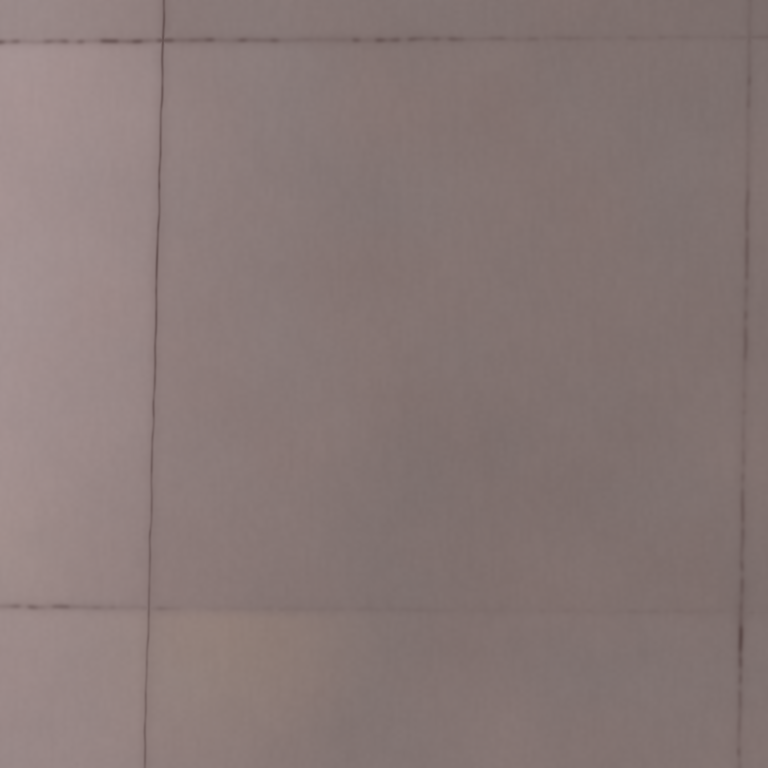
Give the GLSL for this texture, as a WebGL 1 fragment shader.

```glsl
precision highp float;
// Large worn mauve-grey floor tiles with soft, broken seams and light from the left.

uniform vec2 u_resolution;

const vec3 SHADE_COLOR = vec3(0.502, 0.444, 0.435);
const vec3 LIGHT_COLOR = vec3(0.646, 0.575, 0.574);
const vec3 WARM_TINT = vec3(0.034, 0.025, 0.006);
const vec3 SEAM_COLOR = vec3(0.300, 0.225, 0.220);

// Seam positions at both ends: (bottom, top) for columns, (left, right) for rows.
const vec2 LEFT_SEAM = vec2(0.188, 0.214);
const vec2 RIGHT_SEAM = vec2(0.962, 0.977);
const vec2 LOWER_SEAM = vec2(0.210, 0.203);
const vec2 UPPER_SEAM = vec2(0.946, 0.951);

const float LEFT_WIDTH = 0.0018;
const float RIGHT_WIDTH = 0.0034;
const float ROW_WIDTH = 0.0036;
const float HALO_WIDTH = 0.0090;
const float SEAM_WOBBLE = 0.0018;
const float TILE_VARIATION = 0.006;
const float MOTTLE_AMOUNT = 0.038;
const float GRAIN_AMOUNT = 0.017;

float hash(vec2 p) {
  return fract(sin(dot(p, vec2(127.1, 311.7))) * 43758.5453);
}

float noise(vec2 p) {
  vec2 cell = floor(p);
  vec2 f = fract(p);
  f = f * f * (3.0 - 2.0 * f);
  return mix(mix(hash(cell), hash(cell + vec2(1.0, 0.0)), f.x),
             mix(hash(cell + vec2(0.0, 1.0)), hash(cell + 1.0), f.x), f.y);
}

float fbm(vec2 p) {
  float sum = 0.0;
  float weight = 0.5;
  for (int i = 0; i < 4; i++) {
    sum += weight * noise(p);
    p = p * 2.03 + 17.3;
    weight *= 0.55;
  }
  return sum / 1.01;
}

float bell(float x, float width) {
  return exp(-x * x / (width * width));
}

// Coverage of a seam: a soft core, worn into smudges, inside a faint halo.
float seam(float dist, float along, float seed, float width, float wear) {
  float d = dist + SEAM_WOBBLE * (noise(vec2(along * 40.0, seed)) - 0.5);
  float smudges = 0.45 * noise(vec2(along * 18.0, seed + 5.0))
                + 0.55 * noise(vec2(along * 95.0, seed + 8.0));
  float worn = mix(1.0, smoothstep(0.25, 0.90, smudges), wear);
  return bell(d, width) * worn + 0.18 * bell(d, HALO_WIDTH);
}

void main() {
  float pixel = 1.0 / min(u_resolution.x, u_resolution.y);
  vec2 p = gl_FragCoord.xy / u_resolution;

  // Slightly skewed tile grid
  vec2 first = vec2(mix(LEFT_SEAM.x, LEFT_SEAM.y, p.y), mix(LOWER_SEAM.x, LOWER_SEAM.y, p.x));
  vec2 second = vec2(mix(RIGHT_SEAM.x, RIGHT_SEAM.y, p.y), mix(UPPER_SEAM.x, UPPER_SEAM.y, p.x));
  vec2 size = second - first;
  vec2 grid = (p - first) / size;
  vec2 tile = floor(grid);
  vec2 nearest = floor(grid + 0.5);
  vec2 dist = (grid - nearest) * size;

  // Broad light falling off to the right, with a small step at the left column
  float light = 0.88 * (1.0 - smoothstep(-0.15, 0.56, p.x));
  light += 0.14 * (1.0 - smoothstep(-0.006, 0.010, grid.x));
  light *= mix(0.70, 1.0, smoothstep(0.0, 0.55, p.y));
  light *= 1.0 - 0.38 * smoothstep(-0.01, 0.02, grid.y - 1.0);
  light += 0.10 * smoothstep(0.3, 0.9, p.y) * (1.0 - smoothstep(0.3, 0.8, p.x));
  light += 0.07 * (1.0 - smoothstep(-0.02, 0.01, grid.y));
  light -= 0.06 * smoothstep(0.6, 1.0, p.x);
  vec3 color = mix(SHADE_COLOR, LIGHT_COLOR, min(light, 1.0));

  // Warm patches below the lower seam and at the left edge
  vec2 patchOffset = (p - vec2(0.30, 0.16)) / vec2(0.15, 0.11);
  float warmth = exp(-dot(patchOffset, patchOffset)) * (1.0 - smoothstep(-0.025, 0.010, grid.y));
  vec2 edgeOffset = (p - vec2(0.0, 0.28)) / vec2(0.10, 0.09);
  warmth += 0.4 * exp(-dot(edgeOffset, edgeOffset));
  color += WARM_TINT * warmth;

  // Tile differences, cloudy stains and a fine woven grain
  color += TILE_VARIATION * (hash(tile + 7.0) - 0.5);
  color += MOTTLE_AMOUNT * (fbm(p * 5.0 + 3.0) - 0.5);
  color += vec3(0.020, 0.0, -0.006) * (fbm(p * 8.0 + 31.0) - 0.5);
  float grain = noise(p * vec2(190.0, 60.0)) + noise(p * vec2(150.0, 190.0) + 40.0) - 1.0;
  color += GRAIN_AMOUNT * 0.5 * grain;

  // Column seams: fine and clear on the left, a broad smudge on the right
  float isRight = step(0.5, nearest.x);
  float leftStrength = mix(0.42, 0.58, smoothstep(0.45, 0.75, p.y));
  float rightStrength = 0.30 + 0.45 * bell(p.y - 0.19, 0.045);
  float columnWidth = max(mix(LEFT_WIDTH, RIGHT_WIDTH, isRight), 0.8 * pixel);
  float columns = seam(dist.x, p.y, nearest.x + 2.0, columnWidth, mix(0.40, 0.75, isRight));
  columns *= mix(leftStrength, rightStrength, isRight);

  // Row seams: smudged, both fading toward the right
  float upperStrength = mix(0.50, 0.15, smoothstep(0.35, 0.85, p.x));
  float lowerStrength = mix(0.34, 0.07, smoothstep(0.15, 0.26, p.x));
  float rows = seam(dist.y, p.x, nearest.y + 11.0, max(ROW_WIDTH, 0.8 * pixel), 0.80);
  rows *= mix(lowerStrength, upperStrength, step(0.5, nearest.y));

  color = mix(color, SEAM_COLOR, clamp(max(columns, rows), 0.0, 1.0));
  gl_FragColor = vec4(color, 1.0);
}
```
